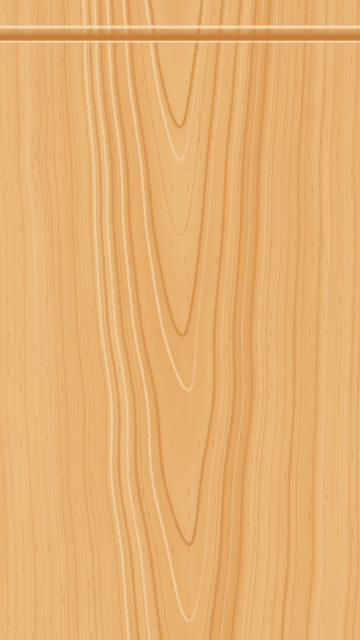
Reproduce this texture procedurally as a Shadertoy shader.

```glsl
// Pale plain-sawn wood plank with nested cathedral arches, straight side grain,
// short pore flecks and one routed groove across the top. A single growth-ring
// field bends the grain; strokes are drawn on its level lines.

const vec3 DEEP = vec3(0.893, 0.660, 0.397);
const vec3 PALE = vec3(0.926, 0.752, 0.515);
const vec3 DARK_GRAIN = vec3(0.825, 0.570, 0.300);
const vec3 LIGHT_GRAIN = vec3(0.945, 0.810, 0.630);
const vec3 GROOVE_DARK = vec3(0.765, 0.490, 0.225);
const vec3 GROOVE_EDGE = vec3(0.960, 0.850, 0.690);
const float TIP_ROUND = 0.40;                 // larger gives blunter arch tips
const vec2 LEFT_SHAPE = vec2(7.0, 76.0);      // slope and cubic growth of the legs
const vec2 RIGHT_SHAPE = vec2(10.0, 33.0);
const float SOFT = 0.0022;                    // edge softness in canvas widths
const float GROOVE_Y = 0.097;                 // groove centre below the top
const vec2 FLECK_GRID = vec2(26.0, 20.0);
const float FLECK_SHARE = 0.38;

float hash(vec2 p) {
    return fract(sin(dot(p, vec2(127.1, 311.7))) * 43758.5453);
}

float noise(vec2 p) {
    vec2 i = floor(p), f = fract(p);
    f = f * f * (3.0 - 2.0 * f);
    return mix(mix(hash(i), hash(i + vec2(1, 0)), f.x),
               mix(hash(i + vec2(0, 1)), hash(i + vec2(1, 1)), f.x), f.y);
}

float stroke(float d, float halfWidth, float soft) {
    return 1.0 - smoothstep(halfWidth - soft, halfWidth + soft, abs(d));
}

// Signed ink of random parallel lines: positive is dark, negative is light.
float sideGrain(float s, float y, float cells, float seed) {
    float x = s * cells, ink = 0.0;
    for (int j = -1; j <= 1; j++) {
        float id = floor(x) + float(j);
        vec2 key = vec2(id, seed);
        float centre = id + 0.2 + 0.6 * hash(key);
        float pick = hash(key + 7.3);
        float width = (0.0008 + 0.0028 * pick * pick) * cells;
        float strength = 0.2 + 0.6 * hash(key + 3.1) * hash(key + 5.7);
        strength *= 0.55 + 0.65 * noise(vec2(id * 5.3 + seed, y * 3.0));
        float tint = hash(key + 9.9) > 0.77 ? -0.8 : 1.0;
        ink += tint * strength * stroke(x - centre, width, SOFT * cells);
    }
    return ink;
}

// Short, slightly tilted pore marks, one at most per grid cell.
float flecks(vec2 p) {
    vec2 cell = floor(p * FLECK_GRID);
    vec2 centre = (cell + 0.3 + 0.4 * vec2(hash(cell), hash(cell + 4.7))) / FLECK_GRID;
    vec2 d = p - centre;
    d.x += d.y * (hash(cell + 2.3) - 0.5) * 0.35;
    float halfLength = mix(0.005, 0.012, hash(cell + 8.1));
    float body = length(vec2(d.x, max(abs(d.y) - halfLength, 0.0)));
    return step(hash(cell + 6.2), FLECK_SHARE) * stroke(body, 0.0016, 0.0015);
}

void mainImage(out vec4 fragColor, in vec2 fragCoord) {
    // x runs right and y runs down, both in canvas widths
    vec2 p = vec2(fragCoord.x, iResolution.y - fragCoord.y) / iResolution.x;
    float soft = max(SOFT, 0.7 / iResolution.x);

    // Wavy, slightly rough grain with a small bulge at the left
    vec2 bulge = (p - vec2(0.10, 0.45)) / vec2(0.06, 0.09);
    float x = p.x + 0.014 * exp(-dot(bulge, bulge));
    x += 0.020 * (noise(p * vec2(3.0, 4.5)) - 0.5);
    x += 0.0022 * (noise(p * vec2(150.0, 90.0)) - 0.5);

    // Growth-ring field: its value is the height of the arch tip
    float side = x - 0.496 - 0.018 * p.y;
    float w = abs(side);
    vec2 shape = side < 0.0 ? LEFT_SHAPE : RIGHT_SHAPE;
    float bend = length(vec2(shape.x * w, TIP_ROUND));
    float ring = p.y + bend - TIP_ROUND + shape.y * w * w * w;
    float slope = shape.x * shape.x * w / bend + 3.0 * shape.y * w * w;
    float steep = length(vec2(slope, 1.0));

    // Side coordinate: where this ring meets the top (root of the cubic)
    float a = shape.x / shape.y;
    float b = (ring + TIP_ROUND) / shape.y;
    float s = 2.0 * sqrt(a / 3.0) * sinh(asinh(1.5 * b / a * sqrt(3.0 / a)) / 3.0);
    float outer = smoothstep(2.1, 2.5, ring);
    float seed = side < 0.0 ? 11.0 : 47.0;

    // Broad tone bands
    float heartTone = 0.22 + 0.6 * noise(vec2(ring * 3.5, 3.0 + p.y)) + 0.16 * smoothstep(-0.06, 0.06, side);
    float sideTone = 0.1 + 0.5 * noise(vec2(s * 30.0, seed + p.y * 0.7)) + 0.45 * noise(vec2(s * 9.0, seed + p.y));
    float tone = mix(heartTone, sideTone, outer);
    tone -= 0.6 * step(0.0, side) * stroke(s - 0.235, 0.022, 0.008);
    tone += 0.12 * (noise(p * vec2(90.0, 9.0)) - 0.5);

    // Arches: dark with a shaded outer side, light, and thin
    float dark = 0.0, light = 0.0, shade = 0.0;
    float leftSide = smoothstep(0.035, -0.02, side);
    for (int i = 0; i < 5; i++) {
        float n = float(i);
        float dDark = (ring - 0.352 - 0.58 * n) / steep;
        float dLight = (ring - 0.444 - 0.64 * n) / steep;
        float dThin = (ring - 0.653 - 1.30 * n) / steep;
        float fade = 0.6 + 0.4 * exp(-w * 9.0);
        dark = max(dark, fade * stroke(dDark, 0.0036, soft * 1.5));
        dark = max(dark, 0.5 * stroke(dThin, 0.0014, soft));
        light = max(light, mix(0.3, 0.85, leftSide) * stroke(dLight, 0.0034, soft));
        shade = max(shade, exp(-abs(dDark) * (dDark > 0.0 ? 40.0 : 110.0)));
    }
    tone -= 0.4 * shade * (1.0 - 0.6 * outer);
    vec3 color = mix(DEEP, PALE, clamp(tone, 0.0, 1.0));

    // Lines and flecks
    float ink = sideGrain(s, p.y, 36.0, seed) + 0.5 * sideGrain(s, p.y, 80.0, seed + 20.0);
    ink *= outer;
    color = mix(color, DARK_GRAIN, clamp(max(ink, 0.45 * flecks(p)), 0.0, 0.9));
    color = mix(color, LIGHT_GRAIN, clamp(-ink, 0.0, 0.7));
    color = mix(color, DARK_GRAIN, dark);
    color = mix(color, LIGHT_GRAIN, light);

    // Groove: graded shadow between two bright edges
    float g = p.y - GROOVE_Y;
    float depth = mix(0.35, 0.95, smoothstep(-0.012, 0.006, g));
    color = mix(color, GROOVE_DARK, depth * stroke(g, 0.016, soft));
    color = mix(color, GROOVE_EDGE, 0.85 * stroke(g + 0.022, 0.0045, soft));
    color = mix(color, GROOVE_EDGE, 0.8 * stroke(g - 0.019, 0.0028, soft));
    fragColor = vec4(color, 1.0);
}
```
